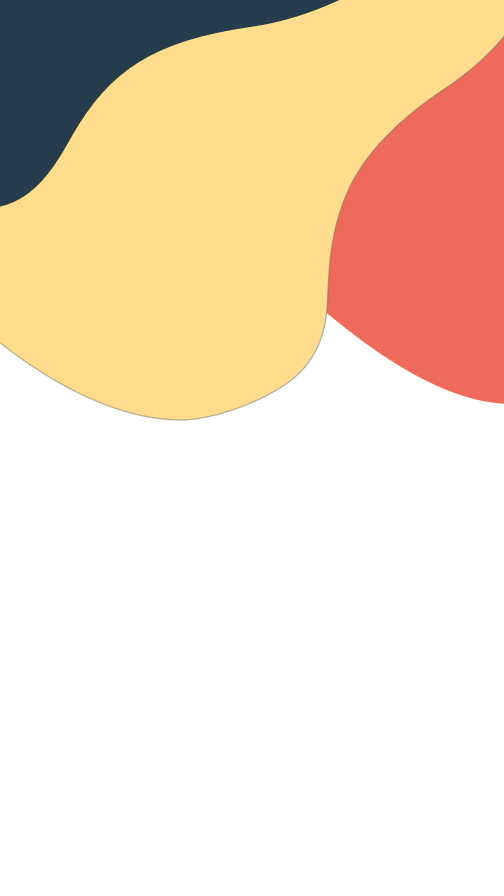
This background is drawn by a WebGL 1 fragment shader. Its source:

```glsl
precision highp float;
// Flat wavy blobs in navy, cream and coral hanging from the top of a white page.

uniform vec2 u_resolution;

#define GRID vec2(9.0, 16.0)
#define WHITE vec3(1.0)
#define CREAM vec3(1.0, 0.867, 0.549)
#define CORAL vec3(0.933, 0.416, 0.353)
#define NAVY vec3(0.141, 0.235, 0.298)
#define OUTLINE vec3(0.45, 0.45, 0.40)
#define OUTLINE_OPACITY 0.5
#define OUTLINE_HALF_WIDTH 0.012
#define CURVE_STEPS 16

// A region above an open curve: x = distance to the curve, y = -1 inside, 1 outside.
const vec2 EMPTY = vec2(100.0, 1.0);

vec2 cubicPoint(vec2 a, vec2 b, vec2 c, vec2 d, float t) {
  float s = 1.0 - t;
  return s * s * s * a + 3.0 * s * s * t * b + 3.0 * s * t * t * c + t * t * t * d;
}

// Adds one cubic span; the side flips at each crossing below p.
vec2 addCurve(vec2 region, vec2 p, vec2 a, vec2 b, vec2 c, vec2 d) {
  vec2 start = a;
  for (int i = 1; i <= CURVE_STEPS; i++) {
    vec2 end = cubicPoint(a, b, c, d, float(i) / float(CURVE_STEPS));
    vec2 edge = end - start;
    vec2 offset = p - start;
    float along = clamp(dot(offset, edge) / dot(edge, edge), 0.0, 1.0);
    region.x = min(region.x, length(offset - along * edge));
    bool spansX = (start.x > p.x) != (end.x > p.x);
    if (spansX && offset.y > edge.y * offset.x / edge.x) region.y = -region.y;
    start = end;
  }
  return region;
}

float navyShape(vec2 p) {
  vec2 r = EMPTY;
  r = addCurve(r, p, vec2(0.0, 12.31), vec2(0.65, 12.46), vec2(1.0, 13.06), vec2(1.29, 13.58));
  r = addCurve(r, p, vec2(1.29, 13.58), vec2(1.96, 14.75), vec2(2.75, 15.27), vec2(4.48, 15.52));
  r = addCurve(r, p, vec2(4.48, 15.52), vec2(5.04, 15.6), vec2(5.56, 15.77), vec2(6.06, 16.0));
  return r.x * r.y;
}

float creamShape(vec2 p) {
  vec2 r = EMPTY;
  // Rounded belly
  r = addCurve(r, p, vec2(0.0, 9.88), vec2(1.04, 9.06), vec2(2.19, 8.5), vec2(3.23, 8.5));
  r = addCurve(r, p, vec2(3.23, 8.5), vec2(3.75, 8.5), vec2(4.52, 8.77), vec2(4.98, 9.06));
  r = addCurve(r, p, vec2(4.98, 9.06), vec2(5.58, 9.42), vec2(5.83, 9.94), vec2(5.85, 10.67));
  // Right edge sweeping up to the corner
  r = addCurve(r, p, vec2(5.85, 10.67), vec2(5.88, 11.38), vec2(5.92, 11.96), vec2(6.25, 12.67));
  r = addCurve(r, p, vec2(6.25, 12.67), vec2(6.58, 13.35), vec2(7.23, 13.94), vec2(7.92, 14.4));
  r = addCurve(r, p, vec2(7.92, 14.4), vec2(8.38, 14.71), vec2(8.71, 15.0), vec2(9.0, 15.35));
  return r.x * r.y;
}

float coralShape(vec2 p) {
  vec2 r = addCurve(EMPTY, p, vec2(5.8, 10.44), vec2(6.77, 9.63), vec2(7.92, 8.85), vec2(9.0, 8.79));
  return r.x * r.y;
}

// Smooth coverage of a signed distance over one pixel
float coverage(float dist, float pixel) {
  return clamp(0.5 - dist / pixel, 0.0, 1.0);
}

void main() {
  vec2 p = gl_FragCoord.xy / u_resolution * GRID;
  float pixel = GRID.x / u_resolution.x;
  float cream = creamShape(p);

  // Layers from back to front
  vec3 color = mix(WHITE, CORAL, coverage(coralShape(p), pixel));
  color = mix(color, CREAM, coverage(cream, pixel));
  float outline = coverage(abs(cream) - OUTLINE_HALF_WIDTH, pixel);
  color = mix(color, OUTLINE, OUTLINE_OPACITY * outline);
  color = mix(color, NAVY, coverage(navyShape(p), pixel));
  gl_FragColor = vec4(color, 1.0);
}
```
